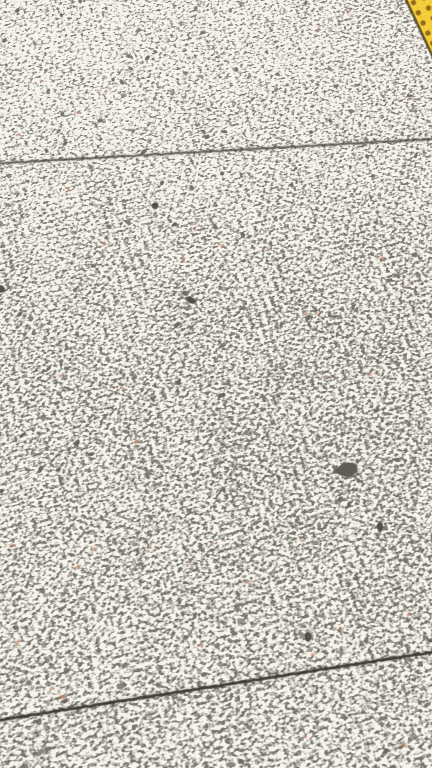
Reproduce this texture procedurally as a WebGL 1 fragment shader.

```glsl
precision highp float;
// Sunlit exposed-aggregate paving seen at a slant: layered gradient noise makes
// the pale grit, jittered cells scatter dark and rusty pebbles over it, and
// two slanted joints, a few larger stones and a yellow studded corner lie on top.
uniform vec2 u_resolution;

vec2 hash2(vec2 c) {
  vec2 s = vec2(dot(c, vec2(127.1, 311.7)), dot(c, vec2(269.5, 183.3)));
  return fract(sin(s) * 43758.545);
}

float cornerSlope(vec2 cell, vec2 offset) {
  float a = 6.2832 * hash2(cell).x;
  return dot(vec2(cos(a), sin(a)), offset);
}

float gradientNoise(vec2 p) {
  vec2 i = floor(p), f = fract(p);
  vec2 u = f * f * f * (f * (f * 6.0 - 15.0) + 10.0);
  vec2 e = vec2(1.0, 0.0);
  float low = mix(cornerSlope(i, f), cornerSlope(i + e, f - e), u.x);
  float high = mix(cornerSlope(i + e.yx, f - e.yx), cornerSlope(i + 1.0, f - 1.0), u.x);
  return mix(low, high, u.y);
}

mat2 rotation(float a) {
  return mat2(cos(a), -sin(a), sin(a), cos(a));
}

// Coverage of a soft ellipse around the origin.
float ellipse(vec2 p, vec2 radii, float soft) {
  float d = (length(p / radii) - 1.0) * min(radii.x, radii.y);
  return 1.0 - smoothstep(-soft, soft, d);
}

// Randomly turned pebbles, one per occupied cell: x coverage, y random tint.
vec2 pebbles(vec2 p, float density, float size, float soft) {
  vec2 result = vec2(0.0);
  for (int j = -1; j <= 1; j++) {
    for (int i = -1; i <= 1; i++) {
      vec2 cell = floor(p) + vec2(float(i), float(j));
      vec2 place = hash2(cell + 17.0);
      vec2 kind = hash2(cell + 53.0);
      vec2 r = rotation(6.2832 * kind.y) * (p - cell - place);
      vec2 radii = size * vec2(0.7 + 0.6 * place.y, 0.45 + 0.35 * place.x);
      float cover = ellipse(r, radii, soft) * step(kind.x, density);
      if (cover > result.x) result = vec2(cover, kind.y);
    }
  }
  return result;
}

// Dark groove with a ragged edge.
float joint(float d, float width, float soft) {
  return 1.0 - smoothstep(width - soft, width + soft, abs(d));
}

void main() {
  vec2 p = gl_FragCoord.xy / u_resolution.x;
  float px = 1.0 / u_resolution.x;

  // Ground coordinates shrink the grain towards the far end.
  vec2 q = vec2((p.x - 0.5) * (1.0 + 0.25 * p.y), p.y * (1.0 + 0.18 * p.y));
  q = rotation(0.3) * q;

  // Overexposure at the upper left, a greyer band at middle right.
  float glare = smoothstep(0.9, 1.75, p.y) * (1.0 - 0.45 * p.x);
  float shade = exp(-4.0 * dot(p - vec2(0.75, 0.75), p - vec2(0.75, 0.75)));

  // Grit: lit grains with small shadowed gaps.
  float grit = gradientNoise(q * vec2(75.0, 105.0));
  grit += 0.65 * gradientNoise(q * vec2(135.0, 175.0) + 31.0);
  grit += 0.12 * gradientNoise(q * 9.0 + 7.0);
  grit += 0.17 * glare - 0.06 * shade;
  float tone = mix(0.47, 0.97, smoothstep(-0.55, 0.26, grit));
  vec3 color = vec3(tone, tone - 0.012, tone - 0.042);

  // Fine and coarse pebbles, a few of them rusty.
  vec2 fine = pebbles(q * 48.0, 0.28, 0.24, 48.0 * px);
  color = mix(color, vec3(0.50, 0.48, 0.45) + 0.2 * fine.y, 0.75 * fine.x);
  vec2 coarse = pebbles(q * 19.0 + 4.0, 0.22, 0.16, 19.0 * px);
  vec3 stone = vec3(0.36, 0.34, 0.31) + 0.18 * coarse.y;
  color = mix(color, stone, 0.85 * coarse.x);
  vec2 rust = pebbles(q * 11.0 + 40.0, 0.12, 0.07, 11.0 * px);
  color = mix(color, vec3(0.78, 0.55, 0.43), 0.7 * rust.x);

  // Larger single stones.
  float lump = ellipse(p - vec2(0.359, 1.301), vec2(0.008, 0.007), px);
  lump = max(lump, ellipse(rotation(-0.5) * (p - vec2(0.442, 1.083)), vec2(0.013, 0.007), px));
  lump = max(lump, ellipse(p - vec2(0.0, 1.109), vec2(0.011, 0.009), px));
  lump = max(lump, ellipse(p - vec2(0.713, 0.303), vec2(0.008, 0.010), px));
  lump = max(lump, ellipse(p - vec2(0.880, 0.558), vec2(0.007, 0.011), px));
  color = mix(color, vec3(0.28, 0.26, 0.24), 0.9 * lump);

  // Flat dark flake with a pointed left end.
  vec2 flake = rotation(0.2) * (p - vec2(0.799, 0.690));
  flake.y += 0.004 * gradientNoise(p * 70.0);
  float taper = 0.015 * smoothstep(-0.045, 0.01, flake.x) + 0.002;
  color = mix(color, vec3(0.37, 0.36, 0.34), ellipse(flake, vec2(0.029, taper), px));

  // Slab joints, each with a faint shadow beside the groove.
  float ragged = 0.003 * gradientNoise(vec2(p.x * 60.0, 3.0));
  float far = p.y - 1.400 - 0.056 * p.x + ragged;
  float near = p.y - 0.111 - 0.157 * p.x + ragged;
  color *= 1.0 - 0.18 * max(joint(far, 0.004, 0.004), joint(near, 0.006, 0.005));
  color = mix(color, vec3(0.33, 0.31, 0.28), 0.8 * joint(far, 0.0022, px));
  color = mix(color, vec3(0.23, 0.21, 0.18), 0.9 * joint(near, 0.0032, px));

  // Yellow corner plate: x runs inwards from its edge, y runs along it.
  vec2 plate = rotation(-0.438) * (p - vec2(0.94, 1.778));
  plate.x = dot(p - vec2(0.94, 1.778), vec2(0.905, 0.424));
  plate.y = dot(p - vec2(0.94, 1.778), vec2(0.424, -0.905));
  vec2 stud = (fract(plate / 0.026) - 0.5) * 0.026;
  vec3 yellow = vec3(0.95, 0.80, 0.22) + 0.05 * grit;
  yellow = mix(yellow, vec3(0.50, 0.36, 0.08), 0.85 * ellipse(stud, vec2(0.006), px));
  color = mix(color, yellow, smoothstep(-px, px, plate.x));
  color = mix(color, vec3(0.25, 0.21, 0.12), 0.8 * joint(plate.x, 0.003, px));

  gl_FragColor = vec4(clamp(color, 0.0, 1.0), 1.0);
}
```
